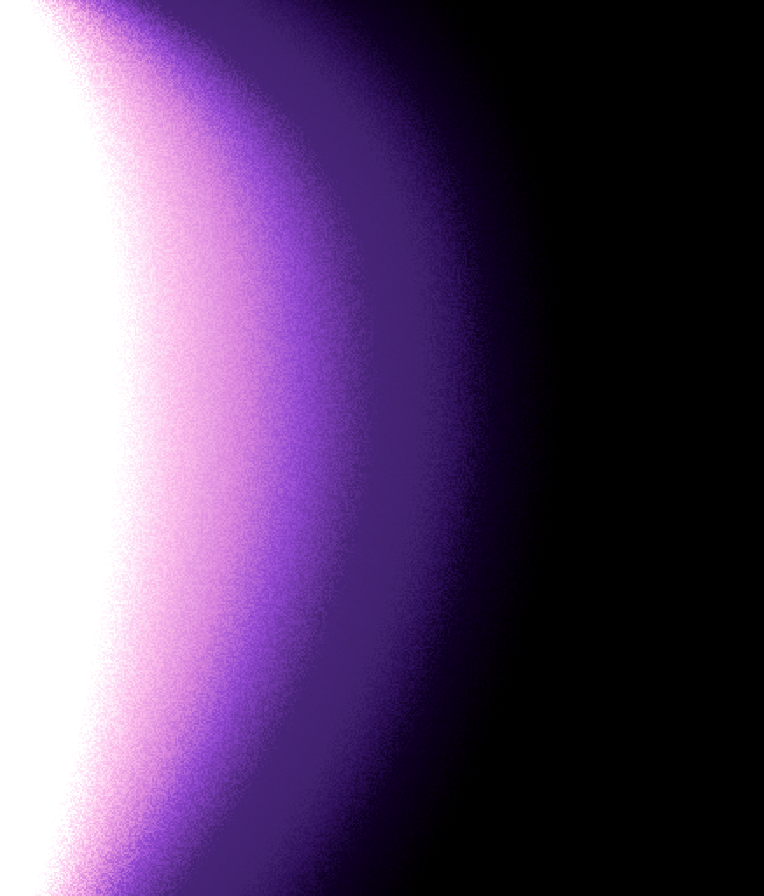
This background is drawn by a Shadertoy shader. Its source:

```glsl
const float AXIS_HEIGHT = 0.557;    // height where the arc bulges furthest
const float UPPER_CURVE = 2.8;      // bend exponent above the axis
const float LOWER_CURVE = 1.9;      // bend exponent below the axis
const float GRAIN_CELLS = 512.0;    // grain cells per canvas height
const float GRAIN_SPREAD = 0.026;   // sideways scatter of the grain
const int STOPS = 9;

// Band colours from the bright core outwards
const vec3 BAND_COLOR[STOPS] = vec3[STOPS](
    vec3(1.00, 1.00, 1.00),
    vec3(0.98, 0.73, 0.92),
    vec3(0.84, 0.51, 0.87),
    vec3(0.57, 0.28, 0.82),
    vec3(0.28, 0.14, 0.47),
    vec3(0.25, 0.13, 0.43),
    vec3(0.18, 0.06, 0.35),
    vec3(0.06, 0.00, 0.15),
    vec3(0.00, 0.00, 0.00));

// Band positions in canvas heights: on the axis, at the top, at the bottom
const vec3 BAND_REACH[STOPS] = vec3[STOPS](
    vec3(0.137, 0.039, 0.046),
    vec3(0.202, 0.065, 0.076),
    vec3(0.271, 0.086, 0.100),
    vec3(0.336, 0.117, 0.130),
    vec3(0.414, 0.169, 0.195),
    vec3(0.475, 0.260, 0.267),
    vec3(0.509, 0.313, 0.310),
    vec3(0.544, 0.378, 0.358),
    vec3(0.618, 0.501, 0.456));

float hash(vec2 cell) {
    vec3 q = fract(vec3(cell.xyx) * 0.1031);
    q += dot(q, q.yzx + 33.33);
    return fract((q.x + q.y) * q.z);
}

// Horizontal position of one band at height y
float bandEdge(vec3 reach, float y) {
    float above = max(y - AXIS_HEIGHT, 0.0) / (1.0 - AXIS_HEIGHT);
    float below = max(AXIS_HEIGHT - y, 0.0) / AXIS_HEIGHT;
    return reach.x + (reach.y - reach.x) * pow(above, UPPER_CURVE)
                   + (reach.z - reach.x) * pow(below, LOWER_CURVE);
}

void mainImage(out vec4 fragColor, in vec2 fragCoord) {
    vec2 p = fragCoord / iResolution.y;

    // Scatter the lookup so only the colour transitions look grainy
    float grain = hash(floor(p * GRAIN_CELLS)) - 0.5;
    float x = p.x + grain * GRAIN_SPREAD;

    // Blend through the curved bands
    vec3 color = BAND_COLOR[0];
    float inner = bandEdge(BAND_REACH[0], p.y);
    for (int i = 1; i < STOPS; i++) {
        float outer = bandEdge(BAND_REACH[i], p.y);
        float blend = clamp((x - inner) / (outer - inner), 0.0, 1.0);
        color = mix(color, BAND_COLOR[i], blend);
        inner = outer;
    }
    fragColor = vec4(color, 1.0);
}
```
